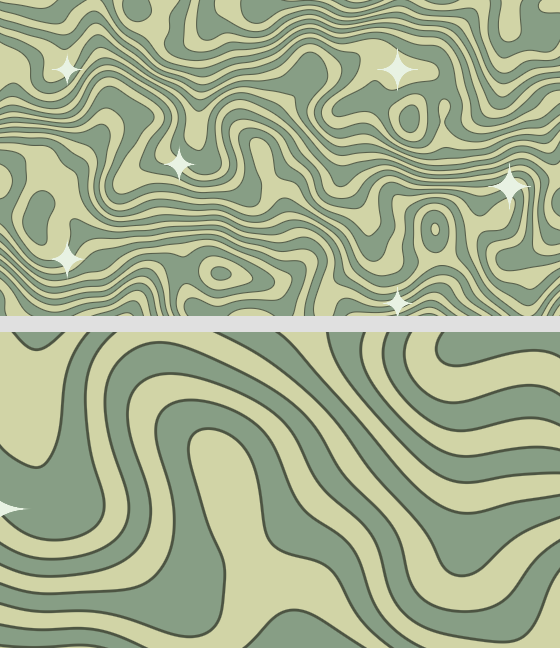
Top, the full canvas; bottom, a detail of the centre.
Give the GLSL for this background, as a Shadertoy shader.

```glsl
// Wavy two-tone contour bands with thin dark outlines and a few four-pointed sparkles.

// Tilted slope disturbed by layered, rotated sines; one unit per band.
float terrain(vec2 p) {
    float height = 24.0 * (p.y + 0.25 * p.x);
    float amplitude = 2.0;
    vec2 q = p * 7.5 + vec2(1.7, 4.2);
    for (int i = 0; i < 6; i++) {
        q = mat2(0.80, 0.60, -0.60, 0.80) * q * 1.3 + vec2(2.3, 1.1);
        height += amplitude * sin(q.x + 1.2 * sin(0.8 * q.y + float(i)));
        amplitude *= 0.62;
    }
    return height;
}

// Coverage of a concave four-pointed star; offset is measured from its centre.
float sparkle(vec2 offset, vec2 reach, float pixel) {
    vec2 away = abs(offset);
    vec2 taper = 1.0 - sqrt(min(away / reach, 1.0));
    vec2 halfWidth = reach.yx * taper * taper;
    vec2 cover = clamp((halfWidth - away.yx) / pixel + 0.5,
                       vec2(0.0), min(vec2(1.0), 2.0 * halfWidth / pixel));
    return max(cover.x, cover.y);
}

void mainImage(out vec4 fragColor, in vec2 fragCoord) {
    vec2 p = fragCoord / iResolution.y;
    float aspect = iResolution.x / iResolution.y;
    float pixel = 1.0 / iResolution.y;

    // Signed distance to the nearest band border, from height over slope.
    vec2 e = vec2(0.001, 0.0);
    vec2 slope = vec2(terrain(p + e.xy) - terrain(p - e.xy),
                      terrain(p + e.yx) - terrain(p - e.yx)) / (2.0 * e.x);
    float wave = 2.0 * abs(fract(0.5 * terrain(p)) - 0.5) - 0.5;
    float border = wave / max(length(slope), 4.0);

    // Flat fills, then the outline.
    vec3 sage = vec3(0.53, 0.62, 0.52);
    vec3 cream = vec3(0.82, 0.83, 0.65);
    vec3 color = mix(sage, cream, clamp(border / pixel + 0.5, 0.0, 1.0));
    float outline = clamp((0.0015 - abs(border)) / (1.15 * pixel) + 0.5, 0.0, 1.0);
    color = mix(color, vec3(0.30, 0.33, 0.26), outline);

    // Sparkles in staggered rows of two.
    for (int i = 0; i < 6; i++) {
        float row = float(i / 2);
        float column = float(i % 2);
        vec2 centre = vec2(aspect * (0.12 + 0.59 * column + 0.2 * mod(row, 2.0)),
                           0.78 - 0.3 * row - 0.07 * row * column);
        float size = 0.052 + 0.026 * fract(float(i) * 0.618);
        float star = sparkle(p - centre, size * vec2(1.0, 1.12), pixel);
        color = mix(color, vec3(0.91, 0.95, 0.89), star);
    }

    fragColor = vec4(color, 1.0);
}
```
